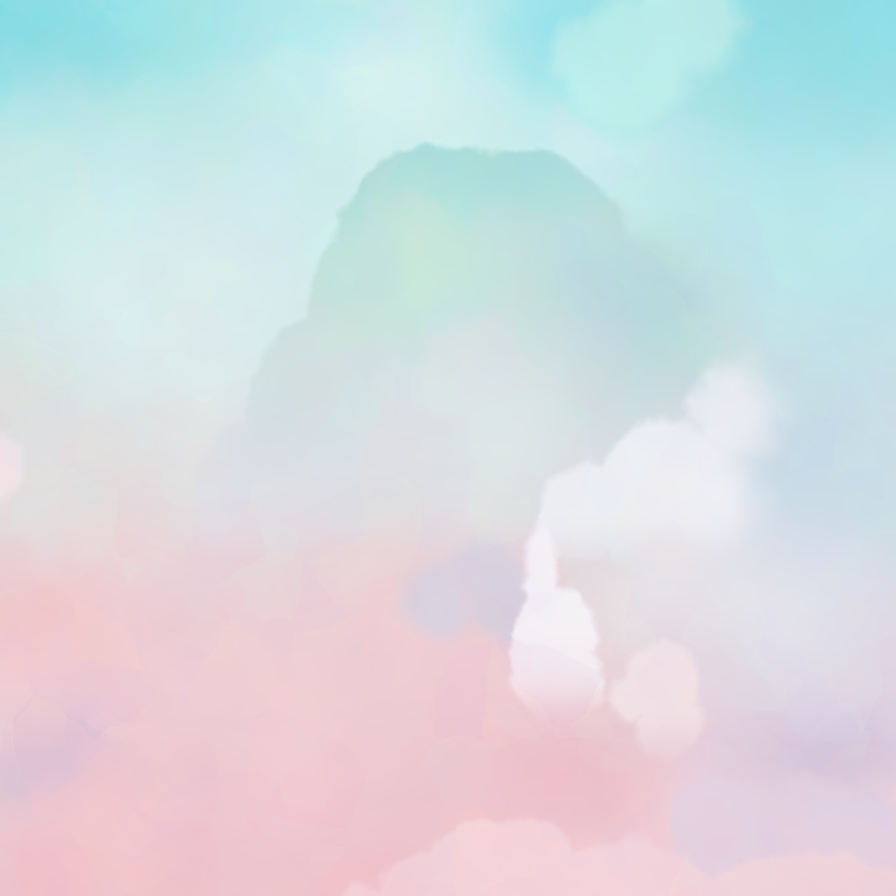
A Shadertoy shader for this background:

```glsl
// Pastel cloudscape: aqua sky melting into pink haze, with billowing clouds.
// Two vertical ramps and soft tints give the wash; noisy disc unions give clouds.
// Cell-wise jitter of the sample position leaves faint, flat brush daubs.

vec2 hash2(vec2 p) {
    vec3 q = fract(p.xyx * vec3(.1031, .1030, .0973));
    q += dot(q, q.yzx + 33.33);
    return fract((q.xx + q.yz) * q.zy);
}

float noise(vec2 p) {
    vec2 i = floor(p), f = fract(p), e = vec2(0, 1);
    f = f * f * (3. - 2. * f);
    return mix(mix(hash2(i).x, hash2(i + e.yx).x, f.x),
               mix(hash2(i + e).x, hash2(i + e.yy).x, f.x), f.y);
}

// Fractal noise centred on zero
float fbm(vec2 p) {
    float sum = 0., amp = .5;
    for (int i = 0; i < 5; i++) {
        sum += amp * (noise(p) - .5);
        p = mat2(1.6, 1.2, -1.2, 1.6) * p + 7.3;
        amp *= .5;
    }
    return sum;
}

// Random vector shared by every point of one irregular brush daub
vec2 daub(vec2 p) {
    vec2 id = floor(p);
    float nearest = 9.;
    for (int k = 0; k < 9; k++) {
        vec2 c = floor(p) + vec2(k % 3 - 1, k / 3 - 1);
        float d = length(c + hash2(c + 50.) - p);
        if (d < nearest) { nearest = d; id = c; }
    }
    return hash2(id + 90.) - .5;
}

// Five evenly spaced colours from bottom to top
vec3 ramp(float y, vec3 a, vec3 b, vec3 c, vec3 d, vec3 e) {
    float t = clamp(y, 0., 1.) * 4.;
    vec3 low = mix(mix(a, b, smoothstep(0., 1., t)), c, smoothstep(1., 2., t));
    return mix(mix(low, d, smoothstep(2., 3., t)), e, smoothstep(3., 4., t));
}

// Soft wash of colour; area holds centre and radii
vec3 tint(vec3 col, vec2 p, vec4 area, vec3 hue, float amount) {
    vec2 q = (p - area.xy) / area.zw;
    return mix(col, hue, amount * exp(-dot(q, q)));
}

// Union of three discs, each given as centre and radius
float puffs(vec2 p, vec3 a, vec3 b, vec3 c) {
    return min(length(p - a.xy) - a.z, min(length(p - b.xy) - b.z, length(p - c.xy) - c.z));
}

float cover(float d, float soft) { return 1. - smoothstep(-soft, soft, d); }

vec3 sky(vec2 p) {
    vec3 left = ramp(p.y, vec3(.94, .77, .8), vec3(.93, .8, .83), vec3(.88, .87, .87),
                     vec3(.78, .92, .91), vec3(.67, .9, .91));
    vec3 right = ramp(p.y, vec3(.95, .82, .85), vec3(.88, .85, .9), vec3(.8, .88, .91),
                      vec3(.73, .9, .92), vec3(.56, .87, .9));
    vec3 c = mix(left, right, smoothstep(.5, .95, p.x));
    // Aqua heights and pale veils
    c = tint(c, p, vec4(0, 1, .18, .11), vec3(.5, .85, .88), .9);
    c = tint(c, p, vec4(.22, .68, .17, .15), vec3(.87, .93, .94), .8);
    c = tint(c, p, vec4(.46, .9, .14, .13), vec3(.84, .94, .94), .9);
    c = tint(c, p, vec4(.61, .97, .06, .05), vec3(.58, .89, .93), .8);
    c = tint(c, p, vec4(.67, .83, .07, .05), vec3(.83, .93, .94), .6);
    // Blue shade, then coral and mauve haze
    c = tint(c, p, vec4(.89, .5, .07, .1), vec3(.77, .85, .9), .7);
    c = tint(c, p, vec4(.86, .33, .1, .07), vec3(.89, .89, .93), .7);
    c = tint(c, p, vec4(.04, .31, .12, .07), vec3(.95, .77, .77), .7);
    c = tint(c, p, vec4(.05, .15, .09, .04), vec3(.83, .74, .83), .75);
    c = tint(c, p, vec4(.64, .14, .13, .07), vec3(.93, .75, .78), .9);
    return tint(c, p, vec4(.93, .16, .12, .06), vec3(.82, .76, .85), .8);
}

vec3 greatCloud(vec2 p) {
    vec3 c = ramp((p.y - .34) / .48, vec3(.91, .84, .87), vec3(.87, .87, .89),
                  vec3(.83, .88, .88), vec3(.77, .88, .86), vec3(.67, .86, .85));
    c = tint(c, p, vec4(.7, .66, .12, .12), vec3(.71, .85, .88), .85);
    c = tint(c, p, vec4(.49, .71, .08, .06), vec3(.78, .91, .86), .7);
    return tint(c, p, vec4(.56, .51, .09, .12), vec3(.87, .9, .91), .8);
}

void mainImage(out vec4 fragColor, in vec2 fragCoord) {
    vec2 uv = fragCoord / iResolution.xy;
    // p carries brushwork for colour, q the billowing outlines
    vec2 warp = vec2(fbm(uv * 9.), fbm(uv * 9. + 40.));
    vec2 stroke = daub((uv + warp * .07) * 13.) + .6 * daub((uv + warp * .05) * 27. + 5.);
    vec2 p = uv + warp * .07 + stroke * .022, q = uv + warp * .025;
    float rough = .022 * fbm(uv * 38.);
    vec3 col = sky(p), rosy = vec3(.95, .89, .91);

    // Wisps near the top and at the left edge
    float d = rough + puffs(q, vec3(.7, .93, .07), vec3(.76, .97, .06), vec3(.64, .945, .03));
    col = mix(col, vec3(.75, .93, .92), .85 * cover(d, .016));
    d = rough + length(q - vec2(-.01, .47)) - .038;
    col = mix(col, rosy, .8 * cover(d, .006));

    // Great central cloud, dissolving to the right and below
    d = puffs(q, vec3(.5, .705, .13), vec3(.58, .7, .13), vec3(.47, .645, .13));
    d = min(d, puffs(q, vec3(.41, .53, .135), vec3(.3, .455, .08), vec3(.69, .61, .13)));
    d = rough + min(d, length(q - vec2(.6, .5)) - .2);
    float soft = mix(.005, .055, smoothstep(.66, .8, uv.x));
    col = mix(col, greatCloud(p), cover(d, soft) * smoothstep(.33, .48, uv.y));

    // Lilac shadow
    d = rough + puffs(q, vec3(.54, .355, .042), vec3(.49, .325, .04), vec3(.56, .32, .04));
    col = mix(col, vec3(.82, .82, .89), .75 * cover(d, .018));

    // White bank, crisp on the upper left
    d = rough + puffs(q, vec3(.65, .43, .053), vec3(.75, .44, .09), vec3(.81, .535, .048));
    soft = mix(.006, .035, smoothstep(.74, .83, uv.x));
    col = mix(col, vec3(.93, .94, .96), .92 * cover(d, soft) * smoothstep(.34, .43, uv.y));
    col = tint(col, p, vec4(.74, .34, .09, .055), vec3(.91, .89, .9), .8);

    // White tower and its rosy companion
    d = length((q - vec2(.602, .36)) * vec2(1, .3)) - .018;
    d = rough + min(d, puffs(q, vec3(.62, .3, .048), vec3(.625, .245, .05), vec3(.61, .27, .04)));
    vec3 tower = mix(rosy, vec3(.95, .94, .97), smoothstep(.21, .32, p.y));
    col = mix(col, tower, cover(d, .006) * smoothstep(.185, .25, uv.y));
    d = rough + puffs(q, vec3(.735, .24, .042), vec3(.7, .225, .025), vec3(.745, .19, .038));
    col = mix(col, rosy, .9 * cover(d, .007) * smoothstep(.13, .22, uv.y));

    // Low foreground: mauve swell, then pink bank
    d = rough + puffs(q, vec3(.82, .06, .07), vec3(.9, .06, .075), vec3(.97, .05, .06));
    col = mix(col, vec3(.88, .81, .88), .75 * cover(d, .01));
    d = puffs(q, vec3(.54, .015, .07), vec3(.59, .025, .06), vec3(.47, -.01, .06));
    d = rough + min(d, puffs(q, vec3(.41, -.03, .045), vec3(.7, -.05, .115), vec3(.9, -.15, .2)));
    col = mix(col, vec3(.95, .83, .86), .85 * cover(d, .006));

    // Faint tonal difference between daubs
    col += .012 * stroke.xyx * vec3(1, 1, -1) + .03 * warp.x;
    fragColor = vec4(clamp(col, 0., 1.), 1);
}
```
